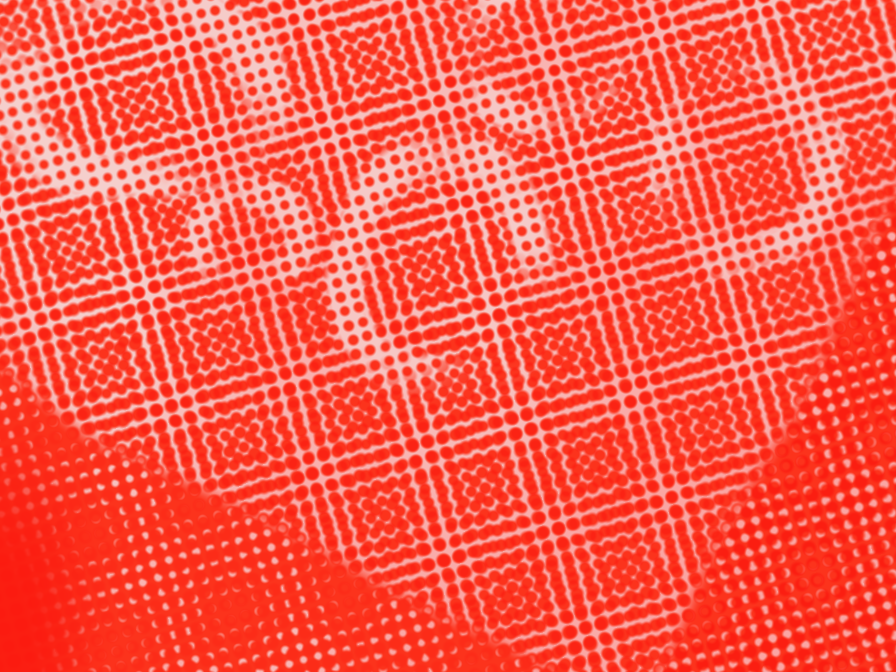
Reproduce this pattern procedurally as a Shadertoy shader.

```glsl
// Two red halftone sheets crossing into tilted square moire cells, with pale halos and perforated corners.

const vec3 PAPER = vec3(0.96, 0.81, 0.80);
const vec3 PINK  = vec3(0.98, 0.65, 0.64);
const vec3 RED   = vec3(0.99, 0.20, 0.11);
const vec3 DEEP  = vec3(0.98, 0.06, 0.04);

const float TILT = 0.27;
const float FRONT_PITCH = 0.0220;
const float BACK_PITCH  = 0.0253;
const vec2  GRID_ORIGIN = vec2(0.208, 0.566);

vec2 hashGradient(vec2 cell) {
    vec3 q = fract(cell.xyx * vec3(0.1031, 0.1030, 0.0973));
    q += dot(q, q.yzx + 33.33);
    return 2.0 * fract((q.xx + q.yz) * q.zy) - 1.0;
}

float gradientNoise(vec2 p) {
    vec2 i = floor(p), f = fract(p);
    vec2 u = f * f * f * (f * (6.0 * f - 15.0) + 10.0);
    vec2 e = vec2(0.0, 1.0);
    float low  = mix(dot(hashGradient(i), f),
                     dot(hashGradient(i + e.yx), f - e.yx), u.x);
    float high = mix(dot(hashGradient(i + e.xy), f - e.xy),
                     dot(hashGradient(i + e.yy), f - e.yy), u.x);
    return mix(low, high, u.y);
}

mat2 rotation(float angle) {
    float c = cos(angle), s = sin(angle);
    return mat2(c, -s, s, c);
}

// Coverage of round dots; radius and softness are fractions of the pitch.
float dotGrid(vec2 p, float pitch, float radius, float softness) {
    vec2 q = p / pitch + 0.5;
    vec2 id = floor(q);
    vec2 jitter = 0.05 * hashGradient(id);
    float size = radius * (1.0 + 0.08 * hashGradient(id + 71.0).x);
    float d = length(fract(q) - 0.5 - jitter) - size;
    float aa = max(softness, 1.0 / (iResolution.y * pitch));
    return 1.0 - smoothstep(-aa, aa, d);
}

// Soft elliptical band around a centre.
float halo(vec2 p, vec2 center, vec2 radii, float width) {
    float d = abs(length((p - center) / radii) - 1.0) * min(radii.x, radii.y);
    return 1.0 - smoothstep(0.55 * width, width, d);
}

// Pale broken bands, thinned by noise.
float haloField(vec2 p) {
    vec2 w = p + 0.025 * vec2(gradientNoise(p * 7.0), gradientNoise(p * 7.0 + 19.0));
    float h = halo(w, vec2(0.20, 0.87), vec2(0.19, 0.14), 0.038);
    h = max(h, halo(w, vec2(0.66, 0.60), vec2(0.145, 0.17), 0.036));
    h = max(h, halo(w, vec2(0.80, 0.92), vec2(0.11, 0.10), 0.032));
    h = max(h, halo(w, vec2(1.11, 0.75), vec2(0.12, 0.13), 0.034));
    h = max(h, halo(w, vec2(0.37, 0.65), vec2(0.075, 0.07), 0.026));
    float wear = smoothstep(-0.25, 0.15, gradientNoise(p * 5.0 + 4.0));
    return h * wear * smoothstep(0.36, 0.50, p.y);
}

void mainImage(out vec4 fragColor, in vec2 fragCoord) {
    vec2 uv = fragCoord / iResolution.y;
    float cloud = gradientNoise(uv * 3.5 + 8.0);

    // Gently bent sheets share one tilt but differ in pitch.
    vec2 bend = 0.006 * vec2(gradientNoise(uv * 3.0), gradientNoise(uv * 3.0 + 31.0));
    vec2 frontPos = rotation(TILT) * (uv - GRID_ORIGIN);
    vec2 backPos  = rotation(TILT) * (uv - GRID_ORIGIN + bend);

    // Lower corners turn from dots into a solid sheet with holes.
    float leftEdge  = 0.43 - 0.53 * uv.x - uv.y;
    float rightEdge = uv.x - 0.98 - 0.5 * uv.y;
    float edge = max(leftEdge, rightEdge) + 0.05 * cloud;
    float solid = smoothstep(-0.02, 0.02, edge);
    float right = smoothstep(0.75, 1.0, uv.x);
    float pale = haloField(uv);

    float softness = mix(0.13, 0.17, smoothstep(0.3, 0.9, abs(uv.x - 0.67)));
    float frontRadius = 0.37 + 0.05 * (0.6 - uv.y) + 0.03 * cloud - 0.04 * pale;
    float backRadius  = 0.36 + 0.04 * (0.6 - uv.y) - 0.03 * cloud;

    float frontDots = dotGrid(frontPos, FRONT_PITCH, frontRadius, softness);
    float backDots  = dotGrid(backPos, BACK_PITCH, backRadius, softness) * (1.0 - pale);

    // Holes close towards the lower left corner.
    float open = smoothstep(0.05, 0.30, length(uv * vec2(1.6, 0.8) - vec2(0.0, 0.05)));
    float holes = dotGrid(frontPos, FRONT_PITCH, mix(0.25, 0.29, right), 0.13) * open;
    float front = mix(frontDots, 1.0 - holes, solid);

    // Ink over paper, deeper where the sheets overlap.
    float ink = 1.0 - (1.0 - front) * (1.0 - backDots);
    float blush = clamp(0.55 + 0.5 * (uv.x - 0.5) - 0.7 * (uv.y - 0.5) + cloud, 0.0, 1.0);
    vec3 ground = mix(PAPER, PINK, blush * (1.0 - 0.7 * pale));
    float overlap = front * backDots * mix(0.45, mix(0.2, 0.6, right), solid);
    vec3 color = mix(ground, mix(RED, DEEP, overlap), ink);
    color = mix(color, DEEP, 0.6 * solid * (1.0 - open));

    fragColor = vec4(color, 1.0);
}
```
